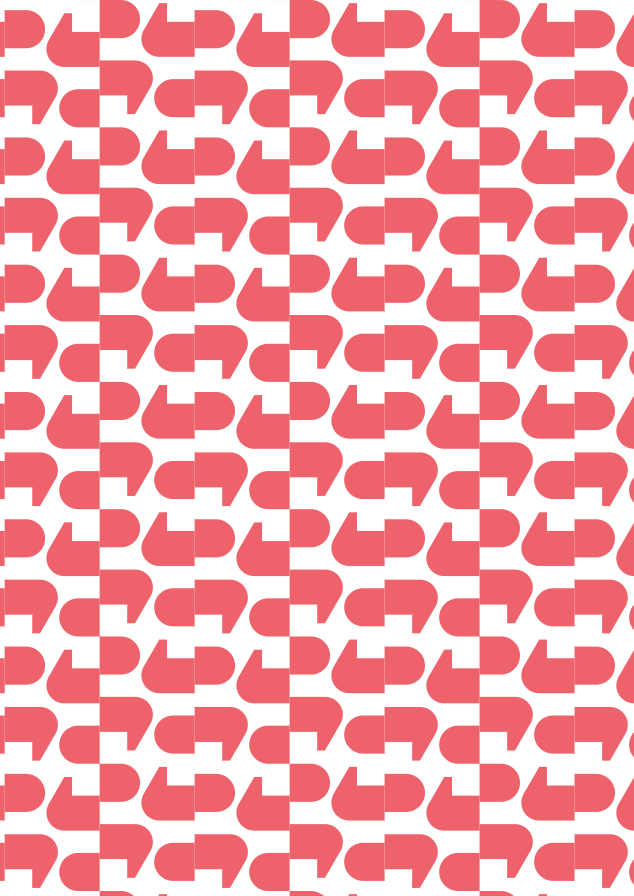
Give the GLSL for this pattern, as a Shadertoy shader.

```glsl
// Coral half-pills and slanted hooks mirrored about staggered vertical seams on white.

const vec2 SHEET = vec2(816.0, 1152.0);   // design units across the canvas
const vec2 PERIOD = vec2(122.25, 163.65); // seam spacing, vertical repeat
const vec2 ORIGIN = vec2(6.0, 491.0);     // symmetry point of the first seam
const float STAGGER = 13.0;               // slide of both halves on even seams
const vec3 PAPER = vec3(1.0);
const vec3 CORAL = vec3(0.933, 0.384, 0.42);

// Bar cut flat at x = 0 with a round right end.
float halfPill(vec2 p, float len, float radius) {
    p.x -= clamp(p.x, 0.0, len);
    return length(p) - radius;
}

// Corner between a level top and a 30 degree slant, rounded about the origin.
float roundedSlant(vec2 p, float radius) {
    vec2 slant = vec2(0.8660, 0.5);
    bool onArc = p.x > 0.0 && p.x * slant.y > p.y * slant.x;
    return (onArc ? length(p) : max(-p.y, dot(p, slant))) - radius;
}

// Slanted block with a square notch taken from its lower left.
float hook(vec2 p, float height, vec2 notch, vec2 arcCentre, float radius) {
    float body = max(roundedSlant(p - arcCentre, radius), p.y - height);
    float cut = max(p.x - notch.x, notch.y - p.y);
    return max(body, -cut);
}

// One side of a seam: hook above, half-pill below, repeated down the sheet.
float seamSide(vec2 p) {
    float middle = -18.5;
    p.y = mod(p.y - middle + 0.5 * PERIOD.y, PERIOD.y) - 0.5 * PERIOD.y + middle;
    float pill = halfPill(p - vec2(0.0, 24.5), 27.5, 24.5);
    float hooked = hook(p + vec2(0.0, 86.0), 69.0, vec2(35.5, 45.0), vec2(45.5, 23.0), 23.0);
    return max(min(pill, hooked), -p.x);
}

float coverage(float dist, float pixel) {
    return clamp(0.5 - dist / pixel, 0.0, 1.0);
}

void mainImage(out vec4 fragColor, in vec2 fragCoord) {
    vec2 uv = fragCoord / iResolution.xy;
    vec2 p = vec2(uv.x, 1.0 - uv.y) * SHEET - ORIGIN;
    float pixel = SHEET.x / iResolution.x;
    float firstSeam = floor(p.x / PERIOD.x);
    vec3 colour = PAPER;

    // Both neighbouring seams, each with two halves turned by 180 degrees.
    // Separate layers leave a faint hairline where halves meet.
    for (int i = 0; i < 2; i++) {
        float seam = firstSeam + float(i);
        float slide = STAGGER * (1.0 - mod(seam, 2.0));
        vec2 local = p - vec2(seam * PERIOD.x, 0.0);
        for (float side = -1.0; side < 2.0; side += 2.0) {
            float dist = seamSide(local * side - vec2(0.0, slide));
            colour = mix(colour, CORAL, coverage(dist, pixel));
        }
    }
    fragColor = vec4(colour, 1.0);
}
```
